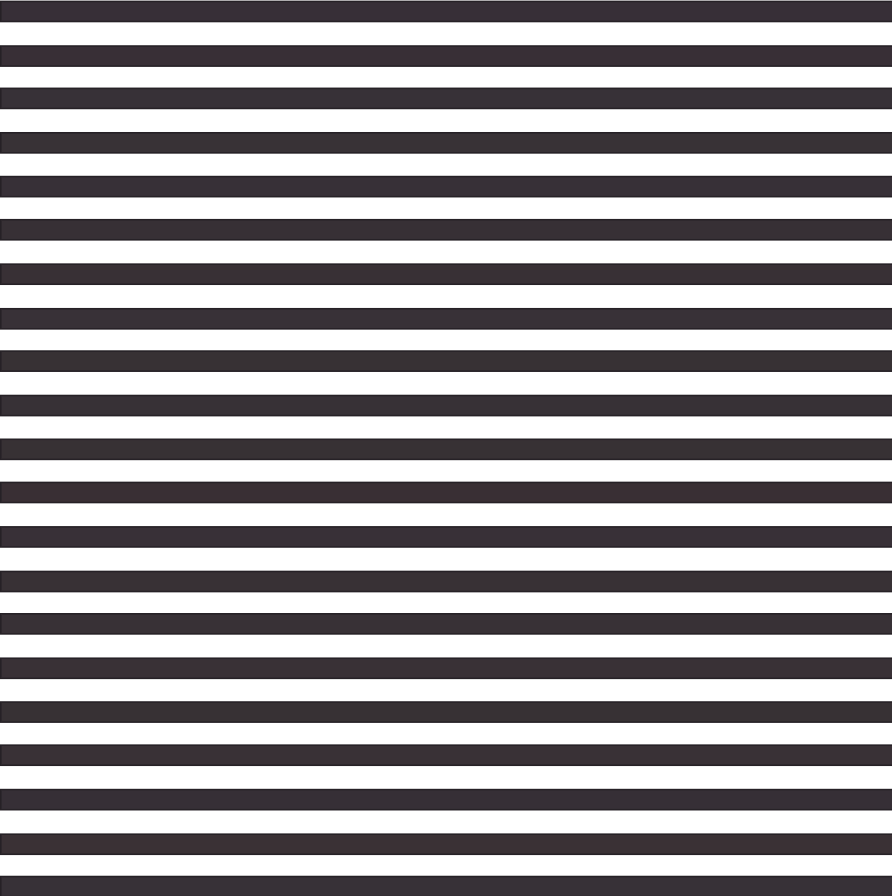
This pattern is drawn by a WebGL 2 fragment shader. Its source:

```glsl
#version 300 es
precision highp float;
// Horizontal charcoal stripes on white, with thin darker outlines.

uniform vec2 u_resolution;
out vec4 fragColor;

const vec3 PAPER = vec3(1.0);
const vec3 CHARCOAL = vec3(0.22, 0.19, 0.21);
const vec3 OUTLINE = vec3(0.15, 0.13, 0.15);

// Lengths as fractions of the canvas height
const float PERIOD = 0.04887;
const float THICKNESS = 0.0242;
const float TOP_MARGIN = 0.0007;
const float LINE_WIDTH = 0.0018;
const float NUDGE = 0.0009;

float hash(float n) {
  return fract(sin(n * 127.1) * 43758.5453);
}

// Small uneven spacing that recurs every six stripes
float stripeNudge(float index) {
  float down = 1.0 - step(0.5, abs(mod(index, 6.0) - 1.0));
  float up = step(1.5, mod(index, 3.0));
  return NUDGE * (down - 0.8 * up);
}

// Signed distance to a stripe, negative inside
float stripeDistance(float depth, float index) {
  float center = TOP_MARGIN + index * PERIOD + 0.5 * THICKNESS + stripeNudge(index);
  return abs(depth - center) - 0.5 * THICKNESS;
}

// Slight shift of hue from stripe to stripe
vec3 stripeColor(float index) {
  vec3 tint = vec3(hash(index + 1.0), hash(index + 31.0), hash(index + 67.0)) - 0.5;
  return CHARCOAL + 0.014 * tint;
}

// Antialiased coverage of the region where dist is negative
float coverage(float dist, float pixel) {
  return clamp(0.5 - dist / pixel, 0.0, 1.0);
}

void main() {
  float pixel = 1.0 / u_resolution.y;
  float depth = 1.0 - gl_FragCoord.y * pixel;
  float left = gl_FragCoord.x * pixel;

  // Nearest stripe, counted from the top
  float index = floor((depth - TOP_MARGIN - 0.5 * THICKNESS) / PERIOD + 0.5);
  float dist = stripeDistance(depth, index);

  // Outline along both long edges and at the left end
  float inner = max(dist + LINE_WIDTH, LINE_WIDTH - left);
  vec3 stripe = mix(OUTLINE, stripeColor(index), coverage(inner, pixel));

  fragColor = vec4(mix(PAPER, stripe, coverage(dist, pixel)), 1.0);
}
```
